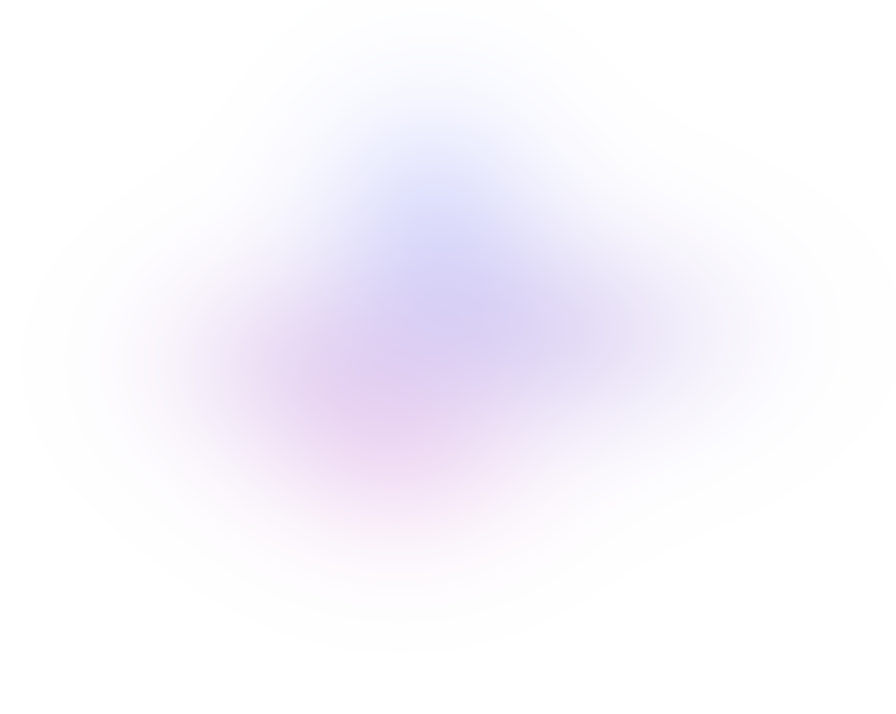
Give the GLSL for this background, as a Shadertoy shader.

```glsl
// Glow centres, in canvas heights from the bottom centre
const vec2 BLUE_CENTRE   = vec2(-0.023, 0.690);
const vec2 VIOLET_CENTRE = vec2( 0.140, 0.534);
const vec2 PURPLE_CENTRE = vec2(-0.203, 0.493);
const vec2 PINK_CENTRE   = vec2(-0.064, 0.363);

// Glow spreads (standard deviations), in canvas heights
const vec2 BLUE_SPREAD   = vec2(0.116, 0.122);
const vec2 VIOLET_SPREAD = vec2(0.172, 0.106);
const vec2 PURPLE_SPREAD = vec2(0.139, 0.106);
const vec2 PINK_SPREAD   = vec2(0.131, 0.100);

// Light each glow takes away from the paper
const vec3 BLUE_TINT   = vec3(0.110, 0.100, 0.007);
const vec3 VIOLET_TINT = vec3(0.098, 0.128, 0.034);
const vec3 PURPLE_TINT = vec3(0.063, 0.108, 0.034);
const vec3 PINK_TINT   = vec3(0.032, 0.092, 0.030);

const vec3 PAPER = vec3(1.0);

// Soft elliptical falloff, 1 at the centre
float glow(vec2 p, vec2 centre, vec2 spread) {
    vec2 d = (p - centre) / spread;
    return exp(-0.5 * dot(d, d));
}

void mainImage(out vec4 fragColor, in vec2 fragCoord) {
    vec2 p = fragCoord / iResolution.y;
    p.x -= 0.5 * iResolution.x / iResolution.y;

    // Overlapping glows add up their absorption
    vec3 absorbed = BLUE_TINT * glow(p, BLUE_CENTRE, BLUE_SPREAD)
                  + VIOLET_TINT * glow(p, VIOLET_CENTRE, VIOLET_SPREAD)
                  + PURPLE_TINT * glow(p, PURPLE_CENTRE, PURPLE_SPREAD)
                  + PINK_TINT * glow(p, PINK_CENTRE, PINK_SPREAD);

    fragColor = vec4(PAPER - absorbed, 1.0);
}
```
